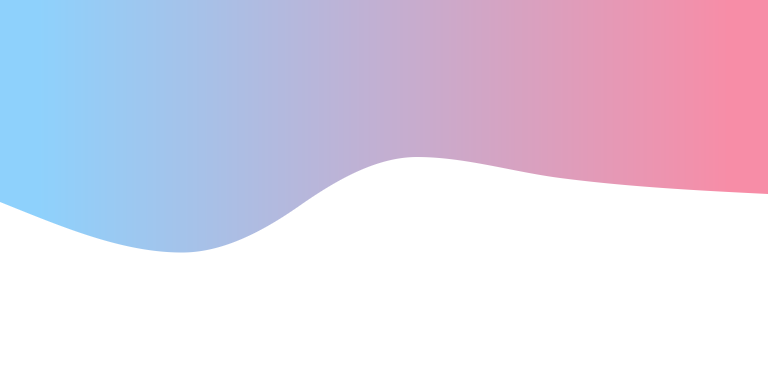
Give the GLSL for this background, as a Shadertoy shader.

```glsl
const vec3 SKY_BLUE = vec3(0.557, 0.820, 0.988);
const vec3 ROSE_PINK = vec3(0.969, 0.553, 0.655);
const vec3 PAPER_WHITE = vec3(1.0);
const float GRADIENT_START = 0.05;
const float GRADIENT_END = 0.95;

// Wave knots: position, height and slope, as fractions of the canvas
const int KNOT_COUNT = 6;
const vec3 WAVE_KNOTS[KNOT_COUNT] = vec3[KNOT_COUNT](
    vec3(0.0, 0.474, -0.80),
    vec3(0.237, 0.3424, 0.0),
    vec3(0.3906, 0.465, 1.40),
    vec3(0.543, 0.5911, 0.0),
    vec3(0.7292, 0.5365, -0.26),
    vec3(1.0, 0.4948, -0.10)
);

// Cubic Hermite curve between two knots
float hermite(vec3 a, vec3 b, float x) {
    float span = b.x - a.x;
    float t = clamp((x - a.x) / span, 0.0, 1.0);
    float s = 1.0 - t;
    float bend = t * s * span * (a.z * s - b.z * t);
    return mix(a.y, b.y, t * t * (3.0 - 2.0 * t)) + bend;
}

float waveHeight(float x) {
    float height = WAVE_KNOTS[0].y;
    for (int i = 0; i < KNOT_COUNT - 1; i++) {
        if (x >= WAVE_KNOTS[i].x) {
            height = hermite(WAVE_KNOTS[i], WAVE_KNOTS[i + 1], x);
        }
    }
    return height;
}

void mainImage(out vec4 fragColor, in vec2 fragCoord) {
    vec2 uv = fragCoord / iResolution.xy;

    // Horizontal gradient with flat ends
    float blend = clamp((uv.x - GRADIENT_START) / (GRADIENT_END - GRADIENT_START), 0.0, 1.0);
    vec3 gradient = mix(SKY_BLUE, ROSE_PINK, blend);

    // Fill above the wave, with an edge one pixel wide
    float aboveWave = uv.y - waveHeight(uv.x);
    float pixelStep = length(vec2(dFdx(aboveWave), dFdy(aboveWave)));
    float coverage = clamp(aboveWave / pixelStep + 0.5, 0.0, 1.0);

    fragColor = vec4(mix(PAPER_WHITE, gradient, coverage), 1.0);
}
```
